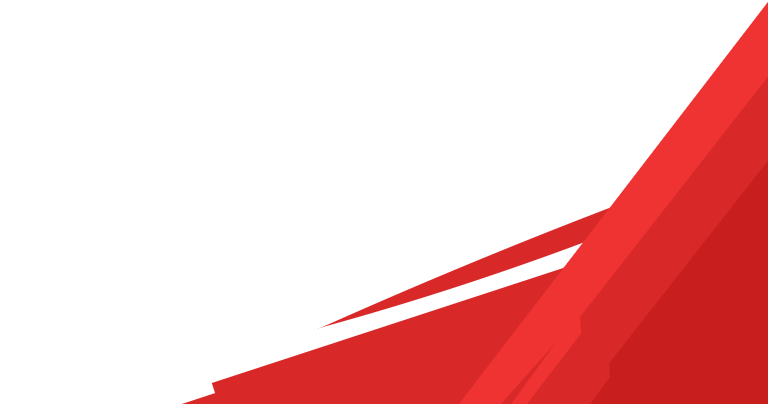
This background is drawn by a WebGL 1 fragment shader. Its source:

```glsl
precision highp float;
// Layered red diagonal bands and a thin curved blade sweeping over white.

#define PAPER vec3(1.0)
#define LIGHT_RED vec3(0.937, 0.200, 0.200)
#define MID_RED vec3(0.847, 0.157, 0.157)
#define DARK_RED vec3(0.788, 0.118, 0.118)
#define ASPECT 1.8963
#define BLADE_TIP vec2(0.795, 0.190)
#define BLADE_TOP vec2(0.448, -0.045)
#define BLADE_BOTTOM vec2(0.275, 0.077)

uniform vec2 u_resolution;

// Signed distance to a line running downward; positive on its right.
float rightOf(vec2 p, vec2 top, vec2 bottom) {
  vec2 d = bottom - top;
  return dot(p - top, normalize(vec2(-d.y, d.x)));
}

// Region right of a slanted edge with a small step between b and c.
float steppedEdge(vec2 p, vec2 a, vec2 b, vec2 c, vec2 d) {
  float lower = max(rightOf(p, b, c), rightOf(p, c, d));
  return min(rightOf(p, a, b), lower);
}

// Blade bounded by two parabolas (slope, curvature) meeting at the tip.
float blade(vec2 p) {
  vec2 q = p - BLADE_TIP;
  vec2 powers = vec2(q.x, q.x * q.x);
  float top = dot(BLADE_TOP, powers);
  float bottom = dot(BLADE_BOTTOM, powers);
  return 0.93 * min(top - q.y, q.y - bottom);
}

// Narrow wedge cut into the light band, open at the canvas floor.
float sliver(vec2 p) {
  vec2 tip = vec2(1.373, 0.153);
  return min(rightOf(p, tip, vec2(1.237, 0.0)),
             -rightOf(p, tip, vec2(1.262, 0.0)));
}

// Anti-aliased coverage of a signed distance.
float fill(float dist) {
  return clamp(dist * u_resolution.y + 0.5, 0.0, 1.0);
}

void main() {
  vec2 p = gl_FragCoord.xy / u_resolution * vec2(ASPECT, 1.0);

  // Shapes behind the diagonal bands
  float slope = steppedEdge(p, vec2(1.395, 0.338), vec2(0.523, 0.052),
                            vec2(0.531, 0.027), vec2(0.449, 0.0));
  vec3 color = mix(PAPER, MID_RED, fill(max(slope, blade(p))));

  // Diagonal bands, from light to dark
  float lightBand = rightOf(p, vec2(1.896, 0.995), vec2(1.133, 0.0));
  float midBand = steppedEdge(p, vec2(1.896, 0.810), vec2(1.432, 0.215),
                              vec2(1.435, 0.175), vec2(1.301, 0.0));
  float darkBand = steppedEdge(p, vec2(1.896, 0.602), vec2(1.504, 0.101),
                               vec2(1.506, 0.067), vec2(1.457, 0.0));
  color = mix(color, LIGHT_RED, fill(lightBand));
  color = mix(color, MID_RED, fill(max(midBand, sliver(p))));
  color = mix(color, DARK_RED, fill(darkBand));

  gl_FragColor = vec4(color, 1.0);
}
```
